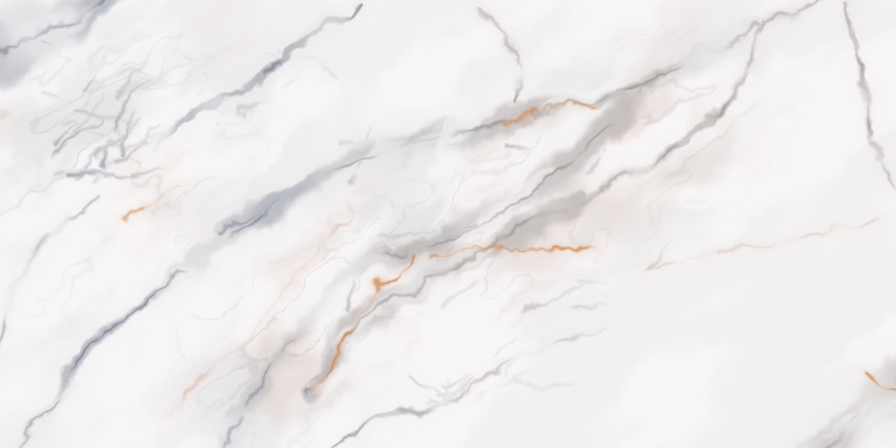
Give the GLSL for this texture, as a Shadertoy shader.

```glsl
const vec3 WHITE = vec3(0.972, 0.963, 0.965);
const vec3 SLATE = vec3(0.54, 0.56, 0.61);
const vec3 TAUPE = vec3(0.65, 0.63, 0.62);
const vec3 RUST = vec3(0.82, 0.56, 0.36);
const vec3 BLUSH = vec3(0.89, 0.81, 0.77);

float hash(vec2 p) {
    return fract(sin(dot(p, vec2(127.1, 311.7))) * 43758.5);
}

float noise(vec2 p) {
    vec2 i = floor(p), f = fract(p);
    f = f * f * (3.0 - 2.0 * f);
    vec2 e = vec2(1, 0);
    return mix(mix(hash(i), hash(i + e), f.x),
               mix(hash(i + e.yx), hash(i + e.xx), f.x), f.y);
}

float fbm(vec2 p) {
    float sum = 0.0, amp = 0.53;
    for (int i = 0; i < 4; i++) {
        sum += amp * noise(p);
        p = mat2(1.6, 1.2, -1.2, 1.6) * p + 7.3;
        amp *= 0.5;
    }
    return sum;
}

vec2 warp(vec2 p, float scale) {
    return vec2(fbm(p * scale), fbm(p * scale + 31.0)) - 0.5;
}

// Distance to a segment and position along it
vec2 segment(vec2 p, vec2 a, vec2 b) {
    vec2 e = b - a;
    float t = clamp(dot(p - a, e) / dot(e, e), 0.0, 1.0);
    return vec2(length(p - a - e * t), t);
}

// Distance to an arc through three points, and position along it
vec2 arc(vec2 p, vec2 a, vec2 mid, vec2 b) {
    vec2 c = 2.0 * mid - 0.5 * (a + b), prev = a, best = vec2(9, 0);
    for (int i = 0; i < 7; i++) {
        float t = float(i + 1) / 7.0;
        vec2 q = mix(mix(a, c, t), mix(c, b, t), t);
        vec2 s = segment(p, prev, q);
        if (s.x < best.x) best = vec2(s.x, (float(i) + s.y) / 7.0);
        prev = q;
    }
    return best;
}

float hairline(float d, float width) {
    return exp(-d * d / (width * width));
}

// Interrupted band of slanted flakes with a broken core
float vein(vec2 p, float flakes, vec2 a, vec2 mid, vec2 b, float width) {
    vec2 s = arc(p, a, mid, b);
    float patches = fbm(p * 9.0 + a * 5.0);
    float taper = 0.4 + 0.6 * smoothstep(0.0, 0.15, s.y) * smoothstep(1.0, 0.85, s.y);
    float w = 0.003 + width * taper * (0.1 + 1.9 * patches);
    float presence = 0.3 + 0.7 * smoothstep(0.25, 0.65, noise(p * 7.0 + b * 9.0));
    float band = (1.0 - smoothstep(0.35 * w, w, s.x)) * (0.12 + 0.88 * flakes) * presence;
    float core = hairline(s.x, 0.0038) * smoothstep(0.3, 0.7, noise(p * 17.0 + b));
    return 0.46 * band + 0.45 * core + 0.08 * exp(-s.x / (w + 0.004));
}

// Thin broken mineral line
float stain(vec2 p, vec2 a, vec2 mid, vec2 b) {
    float d = arc(p, a, mid, b).x;
    float broken = smoothstep(0.35, 0.75, noise(p * 22.0 + a));
    return hairline(d, 0.0022 + 0.0022 * broken) * (0.25 + 0.75 * broken)
         + 0.12 * hairline(d, 0.013);
}

// Random short cracks around a centre
float sprigs(vec2 p, vec2 centre, vec2 spread, float seed) {
    float ink = 0.0;
    for (int i = 0; i < 14; i++) {
        vec2 id = vec2(float(i), seed);
        vec2 a = centre + spread * (vec2(hash(id), hash(id + 3.7)) - 0.5);
        float angle = 0.5 + 1.5 * (hash(id + 5.1) - 0.5);
        vec2 s = segment(p, a, a + (0.05 + 0.12 * hash(id + 9.2)) * vec2(cos(angle), sin(angle)));
        float line = hairline(s.x, 0.006 - 0.003 * s.y) * (1.0 - 0.6 * s.y);
        ink = max(ink, line * (0.25 + 0.5 * hash(id + 1.3)));
    }
    return ink * smoothstep(0.15, 0.6, noise(p * 20.0));
}

void mainImage(out vec4 fragColor, in vec2 fragCoord) {
    vec2 plane = fragCoord / iResolution.xy * vec2(2, 1);
    vec2 p = plane + 0.06 * warp(plane, 5.0) + 0.045 * warp(plane + 3.0, 18.0);
    vec2 grain = vec2(dot(p, vec2(0.8, 0.6)), dot(p, vec2(-0.6, 0.8)));
    float flakes = smoothstep(0.36, 0.62, fbm(grain * vec2(6, 20)));

    // Long grey veins
    float ink = vein(p, flakes, vec2(0.02, -0.02), vec2(0.30, 0.31), vec2(0.62, 0.55), 0.015);
    ink = max(ink, vein(p, flakes, vec2(0.50, 0.49), vec2(0.88, 0.66), vec2(1.38, 0.78), 0.032));
    ink = max(ink, vein(p, flakes, vec2(1.34, 0.77), vec2(1.60, 0.89), vec2(1.84, 1.02), 0.015));
    ink = max(ink, vein(p, flakes, vec2(0.48, -0.02), vec2(0.72, 0.31), vec2(1.06, 0.51), 0.024));
    ink = max(ink, vein(p, flakes, vec2(0.92, 0.45), vec2(1.22, 0.59), vec2(1.42, 0.80), 0.050));
    ink = max(ink, vein(p, flakes, vec2(0.68, 0.11), vec2(0.93, 0.36), vec2(1.30, 0.55), 0.036));
    ink = max(ink, vein(p, flakes, vec2(1.22, 0.51), vec2(1.55, 0.70), vec2(1.71, 0.95), 0.009));
    ink = max(ink, vein(p, 0.3 + 0.7 * flakes, vec2(-0.06, 0.84), vec2(0.09, 0.93), vec2(0.27, 1.05), 0.065));
    ink = max(ink, 0.8 * vein(p, flakes, vec2(1.78, -0.04), vec2(1.91, 0.08), vec2(2.06, 0.19), 0.055));

    // Thin grey veins
    ink = max(ink, 0.7 * vein(p, flakes, vec2(0.73, 0.0), vec2(1.05, 0.14), vec2(1.34, 0.26), 0.006));
    ink = max(ink, vein(p, flakes, vec2(1.08, 0.98), vec2(1.14, 0.88), vec2(1.14, 0.77), 0.012));
    ink = max(ink, vein(p, flakes, vec2(1.91, 1.0), vec2(1.93, 0.77), vec2(2.02, 0.56), 0.007));
    ink = max(ink, vein(p, flakes, vec2(0.36, 0.69), vec2(0.60, 0.85), vec2(0.80, 1.01), 0.008));
    ink = max(ink, 0.7 * vein(p, flakes, vec2(-0.02, 0.10), vec2(0.04, 0.38), vec2(0.24, 0.57), 0.009));

    // Clusters of cracks and a fine web near the veins
    ink = max(ink, sprigs(p, vec2(0.20, 0.65), vec2(0.24, 0.16), 1.0));
    ink = max(ink, 0.6 * sprigs(p, vec2(0.33, 0.82), vec2(0.60, 0.24), 2.0));
    ink = max(ink, 0.8 * sprigs(p, vec2(1.08, 0.48), vec2(0.75, 0.44), 3.0));
    ink = max(ink, 0.6 * sprigs(p, vec2(1.03, 0.14), vec2(0.28, 0.08), 4.0));
    float zone = hairline(segment(p, vec2(0.6, 0.2), vec2(1.5, 0.75)).x, 0.17);
    zone = max(zone, 0.8 * hairline(length(p - vec2(0.2, 0.68)), 0.32));
    float web = 1.0 - smoothstep(0.0, 0.03, abs(fbm(grain * vec2(4, 11)) - 0.5));
    ink = max(ink, 0.2 * web * zone);

    // Rust along some cracks, pale blush along others
    float rust = stain(p, vec2(0.69, 0.12), vec2(0.77, 0.22), vec2(0.92, 0.43));
    rust = max(rust, stain(p, vec2(0.96, 0.44), vec2(1.12, 0.455), vec2(1.31, 0.46)));
    rust = max(rust, 0.8 * stain(p, vec2(1.12, 0.72), vec2(1.21, 0.75), vec2(1.32, 0.76)));
    rust = max(rust, 0.7 * stain(p, vec2(0.28, 0.51), vec2(0.34, 0.55), vec2(0.41, 0.59)));
    rust = max(rust, stain(p, vec2(1.93, 0.17), vec2(1.97, 0.15), vec2(2.02, 0.14)));
    float blush = stain(p, vec2(0.38, 0.08), vec2(0.56, 0.26), vec2(0.78, 0.52));
    blush = max(blush, 0.7 * stain(p, vec2(1.43, 0.39), vec2(1.65, 0.45), vec2(1.95, 0.50)));
    float veil = smoothstep(0.5, 0.75, fbm(grain * vec2(5, 12) + 23.0)) * zone;

    // Clouded white ground, then tinted ink
    float cloud = smoothstep(0.4, 0.65, fbm(grain * vec2(4, 9) + 11.0));
    vec3 color = WHITE - cloud * (0.022 + 0.055 * zone);
    color = mix(color, BLUSH, 0.4 * veil);
    float warmth = smoothstep(0.5, 1.1, p.x + 0.5 * (noise(p * 5.0) - 0.5));
    color = mix(color, mix(SLATE, TAUPE, warmth), clamp(ink, 0.0, 0.95));
    color = mix(color, BLUSH, 0.9 * blush);
    color = mix(color, RUST, 0.75 * rust);
    fragColor = vec4(color, 1.0);
}
```
